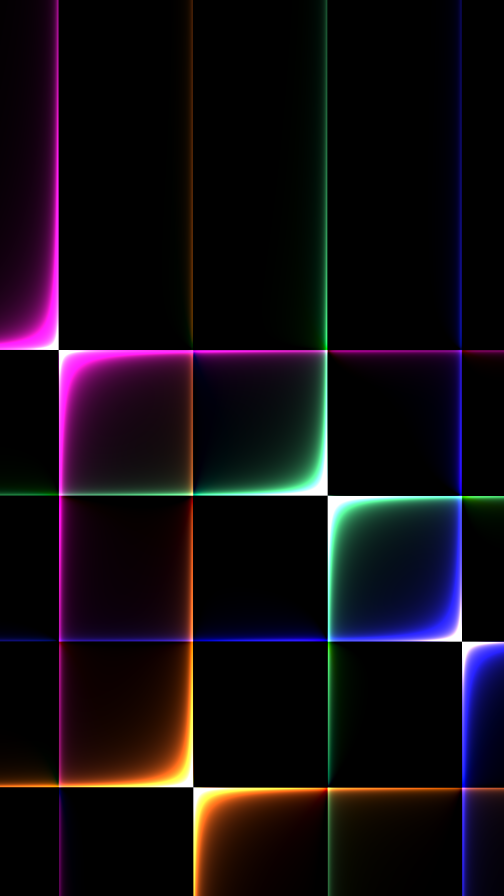
Write a WebGL 2 fragment shader that draws this background.

```glsl
#version 300 es
precision highp float;
// Neon grid on black: four crossings, one per column and row, each glowing as
// a signed hyperbola 1/(x*y). It lights two opposite quadrants and darkens
// the other two, which gives the one-sided lines and the checkered corners.

uniform vec2 u_resolution;
out vec4 fragColor;

// Reciprocal with a softened pole, so lines stay finite and smooth.
vec2 softReciprocal(vec2 d) {
    return d / (d * d + 0.00022);
}

vec3 neonGrid(vec2 p) {
    const int rowOfColumn[4] = int[4](0, 3, 1, 2);
    const vec3 glowColor[4] = vec3[4](
        vec3(1.00, 0.10, 0.87),   // magenta
        vec3(1.00, 0.44, 0.13),   // orange
        vec3(0.26, 0.72, 0.43),   // green
        vec3(0.17, 0.14, 1.00));  // blue

    vec3 light = vec3(0.0);
    for (int column = 0; column < 4; column++) {
        vec2 cell = vec2(column, -rowOfColumn[column]);
        vec2 crossing = vec2(1.05, 9.75) + cell * vec2(2.4, 2.604);
        vec2 r = softReciprocal(p - crossing);
        // Upper-left and lower-right add light, the others subtract it.
        light -= 0.125 * glowColor[column] * r.x * r.y;
    }
    return clamp(light - 0.012, 0.0, 1.0);
}

void main() {
    // Average a 3 x 3 set of samples; the canvas spans 9 by 16 units.
    vec3 color = vec3(0.0);
    for (int i = 0; i < 9; i++) {
        vec2 offset = (vec2(i % 3, i / 3) - 1.0) / 3.0;
        vec2 uv = (gl_FragCoord.xy + offset) / u_resolution;
        color += neonGrid(uv * vec2(9.0, 16.0)) / 9.0;
    }
    fragColor = vec4(color, 1.0);
}
```
